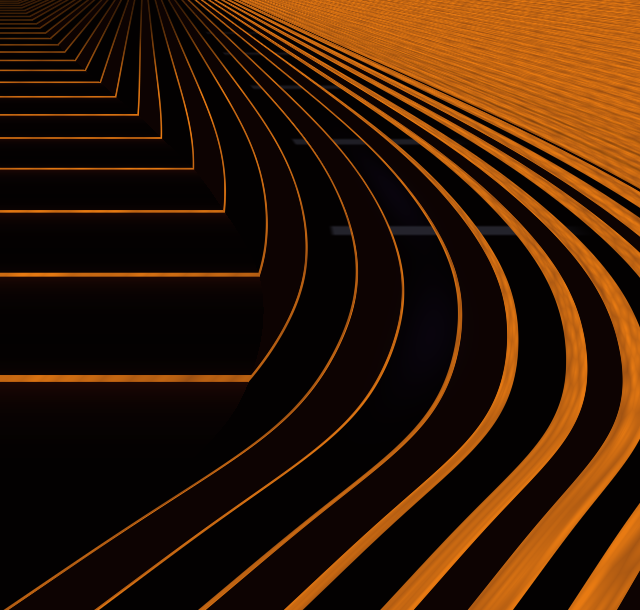
A WebGL 2 fragment shader for this pattern:

```glsl
#version 300 es
precision highp float;

uniform vec2 u_resolution;
out vec4 outColor;

const vec3 NIGHT = vec3(0.012, 0.004, 0.005);
const vec3 EMBER = vec3(0.17, 0.04, 0.015);
const vec3 BROWN = vec3(0.50, 0.25, 0.07);
const vec3 GOLD = vec3(0.91, 0.48, 0.07);
const vec3 STEEL = vec3(0.17, 0.17, 0.21);

float bell(float v, float center, float width) {
  float d = (v - center) / width;
  return exp(-d * d);
}

vec2 hash2(vec2 cell) {
  vec2 k = vec2(dot(cell, vec2(127.1, 311.7)), dot(cell, vec2(269.5, 183.3)));
  return fract(sin(k) * 4375.85);
}

// Cellular noise: distance to the nearest scattered point
float cellular(vec2 p) {
  vec2 base = floor(p);
  float nearest = 2.0;
  for (int j = -1; j <= 1; j++) {
    for (int i = -1; i <= 1; i++) {
      vec2 cell = base + vec2(i, j);
      nearest = min(nearest, length(cell + hash2(cell) - p));
    }
  }
  return nearest;
}

// Horizontal position of the reference bend at a given depth
float bendX(float depth) {
  float x = 0.7068 - 0.45 * depth - 0.263 * log(cosh((depth - 0.5) / 0.2192));
  return x + 0.011 * bell(depth, 0.24, 0.123) + 0.03 * bell(depth, 0.70, 0.123);
}

float spacing(float depth) {
  return 0.011 + 0.157 * depth - 0.0073 * depth * depth;
}

// Alternates wide and narrow steps while keeping edges on whole numbers
float pairSteps(float f, float wide) {
  float start = 2.0 * floor(f * 0.5);
  float r = f - start;
  return start + (r < wide ? r / wide : 1.0 + (r - wide) / (2.0 - wide));
}

float bandWidth(float n) {
  return 0.05 + 0.45 * smoothstep(2.3, 6.8, n) + 0.2 * smoothstep(7.0, 9.0, n);
}

// Fine grain running along the bands
vec3 grainedGold(float lane, float along) {
  float q = log(max(lane, 1.0));
  float streak = sin(q * 73.0 + 2.0 * sin(along * 5.0))
               + 0.7 * sin(q * 131.0 + along * 4.0)
               + 0.5 * sin(q * 211.0 - along * 7.0);
  float grain = cellular(vec2(q * 60.0, along * 30.0));
  float tone = 0.72 + 0.12 * streak - 0.42 * (grain - 0.3);
  return mix(BROWN, GOLD, clamp(tone, 0.0, 1.0));
}

// Faint horizontal reflections in the dark gaps
float reflections(float lane, float depth) {
  float gap = 1.0 - step(1.0, mod(lane, 2.0));
  float span = smoothstep(0.5, 0.65, lane) * (1.0 - smoothstep(5.2, 6.8, lane));
  float bars = 0.0;
  for (int i = 0; i < 5; i++) {
    float center = 0.378 * pow(0.615, float(i));
    float halfHeight = 0.019 * center;
    float edge = 0.0025;
    bars += (1.0 - smoothstep(halfHeight - edge, halfHeight + edge, abs(depth - center)))
          * pow(0.85, float(i));
  }
  return bars * gap * span;
}

void main() {
  vec2 uv = gl_FragCoord.xy / u_resolution.y;
  float depth = 1.0 - uv.y;
  float pixel = 1.0 / u_resolution.y;

  // Curved lanes and receding horizontal shelves share one index
  float rawLane = (uv.x - bendX(depth)) / spacing(depth);
  float laneSlope = length(vec2(dFdx(rawLane), dFdy(rawLane))) / pixel;
  float lane = pairSteps(rawLane, 1.08);
  float far = depth + 0.0822;
  float shelf = 3.13 - 2.199 / far;
  float level = max(lane, min(shelf, 0.5));
  float onShelf = step(lane, min(shelf, 0.5));
  float slope = mix(laneSlope, 2.199 / (far * far), onShelf);

  // Dark steps with ember light
  float under = fract(shelf);
  float glow = exp(-under * 7.0) + 0.45 * exp(-(1.0 - under) * 15.0);
  glow *= onShelf * (1.0 - smoothstep(0.35, 0.6, shelf)) * smoothstep(0.0, 0.2, depth);
  float tread = step(1.0, mod(lane, 2.0)) * (1.0 - onShelf);
  vec3 color = NIGHT + EMBER * (0.75 * glow + 0.22 * tread);
  float violet = bell(lane, 2.55, 0.45) * (bell(depth, 0.32, 0.07) + bell(depth, 0.55, 0.09));
  color += vec3(0.022, 0.012, 0.045) * violet;
  color = mix(color, STEEL, 0.8 * reflections(lane, depth));

  // Bright edges, bands and the solid outer field
  float n = round(level);
  float edgeDistance = abs(level - n) / slope;
  float halfWidth = max(0.5 * bandWidth(n) / slope, 0.0013);
  float band = 1.0 - smoothstep(halfWidth - 0.6 * pixel, halfWidth + 0.6 * pixel, edgeDistance);
  float field = smoothstep(-0.6, 0.6, (lane - 9.5) / (laneSlope * pixel));
  float fade = mix(0.25 + 0.75 * smoothstep(0.0, 0.17, depth), 1.0, smoothstep(0.0, 4.0, level));
  vec3 gold = grainedGold(level, uv.x + depth);
  gold *= 1.0 - 0.22 * field * bell(fract(lane), 0.5, 0.12) * (1.0 - smoothstep(11.0, 17.0, lane));
  color = mix(color, gold, max(band * fade, field));

  outColor = vec4(color, 1.0);
}
```
